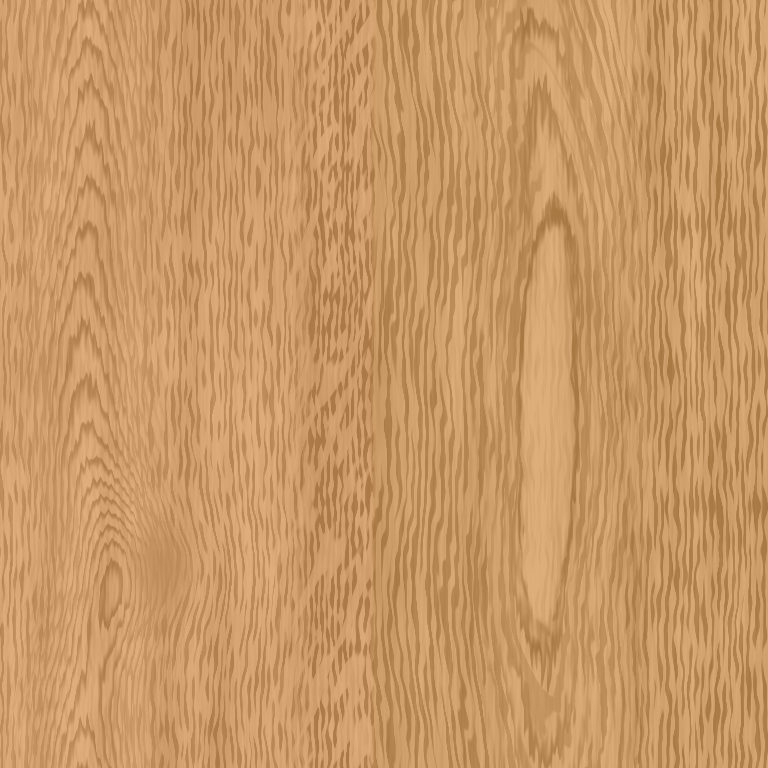
This texture is drawn by a WebGL 2 fragment shader. Its source:

```glsl
#version 300 es
precision highp float;
// Oak veneer: two boards with arched grain, a knot, ray flecks and dashed pores.
uniform vec2 u_resolution;
out vec4 fragColor;

const vec3 PORE_COLOR = vec3(0.665, 0.475, 0.275);
const vec3 WOOD_COLOR = vec3(0.86, 0.67, 0.475);
const float SEAM_X = 0.485;

vec2 gradientAt(vec2 cell) {
  vec3 q = fract(cell.xyx * vec3(0.1031, 0.1030, 0.0973));
  q += dot(q, q.yzx + 33.33);
  float angle = 6.2832 * fract((q.x + q.y) * q.z);
  return vec2(cos(angle), sin(angle));
}

// Gradient noise, roughly -1 to 1.
float noise(vec2 p) {
  vec2 i = floor(p), f = p - i;
  vec2 w = f * f * f * (f * (f * 6.0 - 15.0) + 10.0);
  vec2 e = vec2(1.0, 0.0);
  float low = mix(dot(gradientAt(i), f), dot(gradientAt(i + e), f - e), w.x);
  float high = mix(dot(gradientAt(i + e.yx), f - e.yx),
                   dot(gradientAt(i + e.xx), f - e.xx), w.x);
  return 1.4 * mix(low, high, w.y);
}

// Soft round spot with separate radii.
float spot(vec2 p, vec2 center, vec2 radius) {
  vec2 q = (p - center) / radius;
  return exp(-dot(q, q));
}

// Soft band around a value.
float band(float x, float width) {
  return exp(-x * x / (width * width));
}

// Thin columns of pores, broken along the grain into dashes.
float pores(vec2 p, vec2 frequency, float threshold) {
  vec2 q = p * frequency;
  q.x += 0.6 * noise(p * vec2(24.0, 9.0)) + 0.3 * noise(p * vec2(75.0, 34.0));
  float column = -0.5 * cos(6.2832 * q.x);
  float breaks = 0.85 * noise(q) + 0.3 * noise(q * vec2(0.37, 0.6) + 9.3);
  return smoothstep(threshold - 0.18, threshold + 0.22, column + breaks);
}

// Growth ring: slow darkening that ends in a firmer edge.
float ringLine(float phase) {
  float r = fract(phase);
  return smoothstep(0.4, 0.8, r) * (1.0 - smoothstep(0.86, 1.0, r));
}

// Feathered offset that breaks ring edges into vertical fibres.
float feather(vec2 p) {
  return 0.3 * noise(p * vec2(210.0, 24.0)) + 0.5 * noise(p * vec2(14.0, 6.0));
}

// Left board: x is ink, y is a change of tone.
vec2 leftBoard(vec2 p) {
  float axis = 0.115 + 0.03 * band(p.y - 0.255, 0.1) + 0.006 * noise(vec2(p.y * 5.0, 2.5));
  float d = p.x - axis;
  float rings = sqrt(d * d + 0.001) + 0.15 * (p.y - 0.5) * band(d, 0.2);
  rings -= 0.035 * spot(p, vec2(0.148, 0.25), vec2(0.065, 0.1));
  float nearAxis = band(d, 0.075);
  float line = ringLine(rings * 112.0 + feather(p));

  // Grain bows to the right around the knot.
  vec2 bowed = p - vec2(0.025 * spot(p, vec2(0.25, 0.26), vec2(0.1, 0.07)), 0.0);
  float rays = smoothstep(0.37, 0.42, p.x);
  float dash = mix(pores(bowed, vec2(118.0, 30.0), 0.2), pores(p, vec2(125.0, 48.0), -0.02), rays);
  float ink = max(dash * (1.0 - 0.75 * nearAxis) * (0.8 + 0.2 * rays), line * nearAxis * 0.95);

  // Slanted pale ray flecks clear the pores.
  vec2 slanted = vec2((p.x - 0.38 * p.y) * 62.0, p.y * 13.0);
  float fleck = smoothstep(0.08, 0.28, noise(slanted)) * smoothstep(0.34, 0.41, p.x);
  ink *= 1.0 - 0.85 * fleck;

  float knot = spot(p, vec2(0.21, 0.262), vec2(0.042, 0.05));
  float shade = 0.07 * fleck - 0.08 * rays + 0.05 * nearAxis - 0.38 * knot;
  return vec2(ink * (1.0 - 0.8 * knot), shade);
}

// Right board: x is ink, y is a change of tone.
vec2 rightBoard(vec2 p) {
  float axis = 0.712 - 0.02 * smoothstep(0.72, 1.0, p.y) + 0.012 * noise(vec2(p.y * 4.0, 7.5));
  float d = p.x - axis;
  float rings = length(vec2(d, (p.y - 0.44) * 0.125));
  float edge = rings + 0.005 * noise(p * vec2(40.0, 14.0)) + 0.003 * noise(p * vec2(190.0, 25.0));
  float heart = 1.0 - smoothstep(0.031, 0.034, edge);

  // Long streaks follow the rings; finer dashes fill the outer side.
  float streak = pores(vec2(rings, p.y + 2.0 * d), vec2(98.0, 9.0), 0.1);
  float dash = pores(p, vec2(112.0, 22.0), 0.12);
  float line = ringLine(rings * 72.0 + feather(p)) * band(d, 0.075);
  float outer = smoothstep(0.78, 0.87, p.x);
  float ink = mix(streak * 0.82, dash * 0.95, outer);
  ink = max(ink * (1.0 - 0.45 * band(d, 0.06)), line * 0.9);
  ink = mix(ink, 0.22 * dash, heart);
  float rim = band(edge - 0.0355, 0.0025);
  float shade = 0.1 * heart - 0.3 * rim - 0.12 * band(p.x - SEAM_X, 0.035);
  return vec2(ink, shade);
}

void main() {
  vec2 p = gl_FragCoord.xy / u_resolution;
  vec2 bent = p + vec2(0.0008 * noise(p * vec2(60.0, 36.0)) + 0.003 * noise(p * vec2(7.0, 4.0)), 0.0);
  float side = smoothstep(SEAM_X - 0.006, SEAM_X + 0.006, bent.x);
  vec2 grain = mix(leftBoard(bent), rightBoard(bent), side);

  // Broad tone and fine fibres.
  float tone = 0.86 + grain.y;
  tone += 0.2 * noise(bent * vec2(26.0, 1.6)) + 0.1 * noise(p * vec2(6.0, 5.0));
  tone += 0.16 * noise(bent * vec2(260.0, 14.0));
  tone -= 0.78 * grain.x;

  vec3 color = mix(PORE_COLOR, WOOD_COLOR, clamp(tone, 0.0, 1.05));
  color += mix(vec3(0.005, 0.0, 0.003), vec3(-0.003, 0.001, -0.008), side);
  fragColor = vec4(color, 1.0);
}
```
